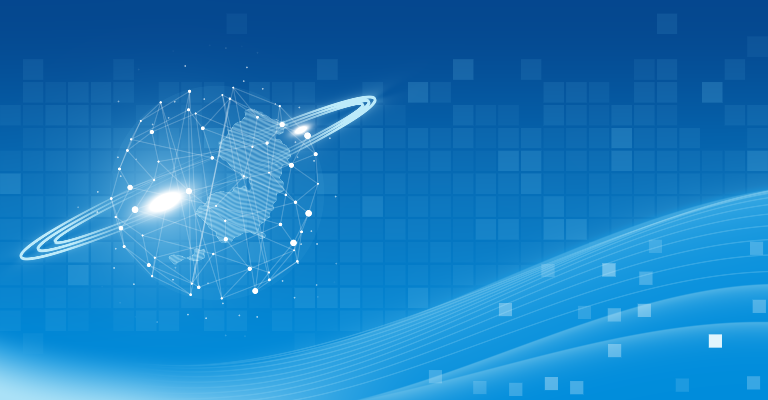
This background is drawn by a WebGL 2 fragment shader. Its source:

```glsl
#version 300 es
precision highp float;
// Blue tech backdrop: tile grid, networked globe with rings and flares, light waves, loose squares.

uniform vec2 u_resolution;
out vec4 outColor;

const vec3 SKY_TOP = vec3(0.02, 0.28, 0.56);
const vec3 SKY_MID = vec3(0.02, 0.43, 0.72);
const vec3 SEA     = vec3(0.0, 0.55, 0.86);
const vec3 LIGHT   = vec3(0.39, 0.74, 0.91);
const vec3 PALE    = vec3(0.74, 0.92, 0.98);
const vec2 TILE    = vec2(0.0566, 0.0571);
const float TILE_TOP = 0.1475;
const vec2 GLOBE   = vec2(0.5425, 0.5175);
const float GLOBE_R = 0.268;
const int NODES    = 58;
const vec2 RING    = vec2(0.495, 0.555);
const float RING_TILT = 0.42;
const vec2 FLARE   = vec2(0.4125, 0.495);
const vec2 FLARE_SMALL = vec2(0.7525, 0.675);
const int STRANDS  = 11;

float px; // one pixel in canvas units

float hash(vec2 p) { return fract(sin(dot(p, vec2(127.1, 311.7))) * 43758.5453); }

float noise(vec2 p) {
  vec2 i = floor(p), f = fract(p);
  f = f * f * (3.0 - 2.0 * f);
  return mix(mix(hash(i), hash(i + vec2(1, 0)), f.x),
             mix(hash(i + vec2(0, 1)), hash(i + vec2(1, 1)), f.x), f.y);
}

float fill(float d) { return 1.0 - smoothstep(-0.5 * px, 0.5 * px, d); }
float stroke(float d, float w) { return 1.0 - smoothstep(w, w + px, abs(d)); }
float box(vec2 p, float r) { vec2 q = abs(p) - r; return max(q.x, q.y); }

float segment(vec2 p, vec2 a, vec2 b) {
  vec2 v = b - a;
  return length(p - a - v * clamp(dot(p - a, v) / dot(v, v), 0.0, 1.0));
}

float ellipse(vec2 p, vec2 r) {
  float k = length(p / r);
  return k * (k - 1.0) / max(length(p / (r * r)), 0.001);
}

vec2 ringSpace(vec2 p) {
  float c = cos(RING_TILT), s = sin(RING_TILT);
  return mat2(c, -s, s, c) * p;
}

// Opacity of the background tiles: sparse at the top, dense in the middle
float tiles(vec2 p) {
  vec2 g = vec2(p.x, 1.0 - p.y - TILE_TOP) / TILE;
  vec2 id = floor(g);
  float chance = id.y < 0.0 ? 0.05 : min(0.25 + 0.22 * id.y, 1.0);
  chance *= 1.0 - smoothstep(9.5, 13.0, id.y);
  float h = hash(id + 3.7);
  float alpha = 0.06 + 0.07 * h + 0.12 * step(0.87, hash(id + 19.3));
  return step(hash(id + 41.0), chance) * alpha * fill(box((fract(g) - 0.46) * TILE, 0.0256));
}

// Points spread over a sphere and flattened onto its disc
vec2 node(int i) {
  float n = float(i % NODES);
  float z = 1.0 - 2.0 * (n + 0.5) / float(NODES);
  float a = n * 2.4 + 0.7 * hash(vec2(n, 5.0));
  return GLOBE + GLOBE_R * vec2(cos(a) * sqrt(1.0 - z * z), z);
}

float network(vec2 p) {
  if (length(p - GLOBE) > GLOBE_R + 0.02) return 0.0;
  float lines = 0.0, dots = 0.0;
  for (int i = 0; i < NODES; i++) {
    vec2 a = node(i);
    lines += 0.2 * stroke(segment(p, a, node(i + 5)), 0.0002);
    lines += 0.2 * stroke(segment(p, a, node(i + 8)), 0.0002);
    float h = hash(vec2(float(i), 9.0));
    dots = max(dots, fill(length(p - a) - 0.0025 - 0.006 * h * h));
  }
  return max(dots, min(lines, 0.5));
}

// Hatched land with rough coasts
float land(vec2 p) {
  float d = ellipse(p - vec2(0.63, 0.635), vec2(0.085, 0.08));
  d = min(d, ellipse(p - vec2(0.59, 0.47), vec2(0.09, 0.07)));
  d = min(d, ellipse(p - vec2(0.66, 0.53), vec2(0.04, 0.09)));
  d = min(d, ellipse(p - vec2(0.465, 0.355), vec2(0.045, 0.018)));
  d += 0.05 * (noise(p * 32.0) - 0.45) + 0.015 * (noise(p * 90.0) - 0.5);
  float hatch = 0.5 + 0.5 * sin(560.0 * (p.y + 0.4 * p.x + 0.012 * noise(p * 22.0)));
  return fill(d) * (0.16 + 0.32 * hatch) + 0.25 * stroke(d, 0.0005);
}

float rings(vec2 p) {
  float sum = 0.0;
  for (int i = 0; i < 3; i++) {
    float f = float(i);
    vec2 q = ringSpace(p - RING) - vec2(0.015 * f, 0.0);
    float ends = smoothstep(0.12, 0.46, abs(q.x));
    float d = ellipse(q, vec2(0.484 - 0.032 * f, 0.047 - 0.009 * f));
    sum += (0.12 + 0.75 * ends) * stroke(d, 0.0022 * ends) + 0.22 * ends * exp(-abs(d) * 130.0);
  }
  return min(sum, 1.0);
}

float flare(vec2 p, float size) {
  vec2 q = ringSpace(p) / size;
  return exp(-dot(q * q, vec2(0.5, 3.5))) + 0.5 * exp(-length(q) * 0.7);
}

// Bright crest that fades downwards
float crest(float d, float depth) { return smoothstep(-px, px, d) * exp(-max(d, 0.0) / depth); }

vec3 waves(vec3 col, vec2 p) {
  float x = p.x;
  float top = 0.06 + 0.48 * smoothstep(0.4, 2.1, x) + 0.08 * exp(-4.0 * x);
  float mid = -0.04 + 0.33 * smoothstep(0.6, 1.95, x);
  float low = -0.04 + 0.235 * smoothstep(0.55, 1.9, x);
  float d = top - p.y, right = smoothstep(0.45, 1.1, x);
  col = mix(col, SEA, smoothstep(-0.02, 0.02, d));
  col = mix(col, LIGHT, 0.22 * right * exp(-abs(d) / 0.035));
  col = mix(col, LIGHT, 0.5 * right * crest(d, 0.14));
  float haze = smoothstep(-0.05, 0.13, d) * (1.0 - smoothstep(0.25, 1.1, x));
  col = mix(col, PALE, 0.9 * haze);
  for (int i = 0; i < STRANDS; i++) {
    float t = float(i) / float(STRANDS);
    float y = mix(top, mid, t * t) + 0.012 * sin(x * 3.0 + t * 5.0);
    col = mix(col, PALE, 0.2 * smoothstep(0.3, 0.8, x) * stroke(p.y - y, 0.0005));
  }
  float start = smoothstep(0.75, 1.0, x);
  col = mix(col, SEA, start * smoothstep(0.0, 0.02, mid - p.y));
  col = mix(col, LIGHT, 0.75 * start * crest(mid - p.y, 0.035));
  return mix(col, LIGHT, 0.75 * start * crest(low - p.y, 0.03));
}

// Jittered squares over the lower right
float squares(vec2 p) {
  vec2 g = p / 0.088, id = floor(g);
  vec2 jitter = 0.4 * (vec2(hash(id + 2.0), hash(id + 8.0)) - 0.5);
  float bright = hash(id + 31.0);
  float area = smoothstep(0.9, 1.0, p.x) * step(id.y, 0.5 + 3.5 * smoothstep(0.9, 1.6, p.x));
  float alpha = bright > 0.85 ? 0.95 : 0.12 + 0.4 * bright;
  return area * step(0.45, hash(id + 57.0)) * alpha * fill(box((fract(g) - 0.5 - jitter) * 0.088, 0.0165));
}

// Tiny dust around the globe
float specks(vec2 p) {
  vec2 g = p / 0.045, id = floor(g);
  vec2 c = 0.25 + 0.5 * vec2(hash(id + 4.0), hash(id + 6.0));
  float shell = 1.0 - smoothstep(0.04, 0.1, abs(length(p - GLOBE) - 0.28));
  return shell * step(0.6, hash(id + 71.0)) * fill(length((fract(g) - c) * 0.045) - 0.0022);
}

void main() {
  px = 1.0 / u_resolution.y;
  vec2 p = gl_FragCoord.xy * px;
  vec3 col = mix(SEA, SKY_MID, smoothstep(0.0, 0.62, p.y));
  col = mix(col, SKY_TOP, smoothstep(0.45, 1.0, p.y));
  col = mix(col, LIGHT, tiles(p));

  // Globe with glow, land, links and rings
  vec2 q = p - FLARE;
  col = mix(col, LIGHT, 0.5 * exp(-dot(q, q) / 0.035));
  float inside = fill(length(p - GLOBE) - GLOBE_R);
  col = mix(col, LIGHT, 0.08 * inside);
  col = mix(col, PALE, inside * land(p));
  col = mix(col, PALE, rings(p));
  col = mix(col, vec3(1), max(network(p), 0.6 * specks(p)));
  col = mix(col, vec3(1), min(flare(q, 0.05) + flare(p - FLARE_SMALL, 0.018), 1.0));

  col = waves(col, p);
  col = mix(col, vec3(0.92, 0.98, 1.0), squares(p));
  outColor = vec4(col, 1.0);
}
```
